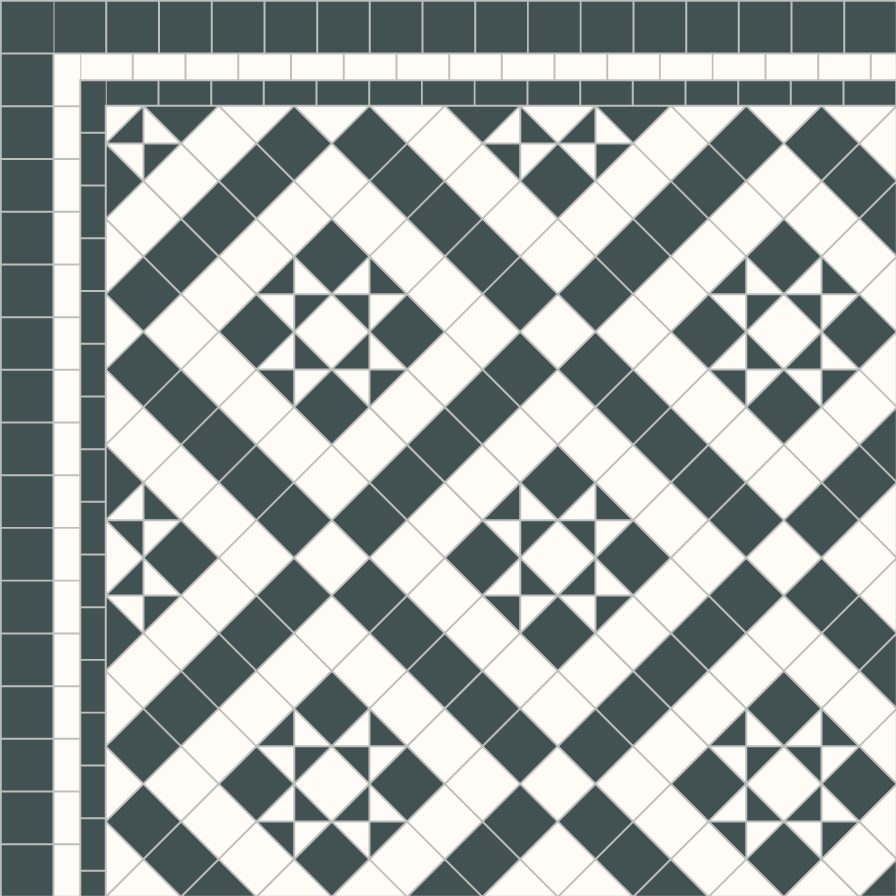
This pattern is drawn by a WebGL 2 fragment shader. Its source:

```glsl
#version 300 es
precision highp float;
// Victorian style floor: a lattice of diagonal square tiles with star motifs,
// framed on the left and top by three bands of straight tiles.
// Each tile is found by rounding coordinates; grout follows the edge distance.

uniform vec2 u_resolution;
out vec4 outColor;

const vec3 DARK = vec3(0.26, 0.32, 0.32);
const vec3 WHITE = vec3(1.0, 0.99, 0.97);
const vec3 GROUT = vec3(0.74, 0.75, 0.74);

const float GROUT_WIDTH = 0.0022;
const float EDGE_INSET = 0.001;
const float BORDER_TILES = 17.0;
const float OUTER_END = 1.0 / BORDER_TILES;  // wide dark band
const float MIDDLE_END = 0.0885;             // thin white band
const float FIELD_START = 0.117;             // thin dark band ends here
const float PERIODS = 1.75;                  // motif periods across the field
const float CELLS = 6.0;                     // tiles per period on each diagonal
const int SAMPLES = 4;
const float FILTER_WIDTH = 1.25;

vec3 layTile(bool isDark, float edgeDistance) {
  vec3 tile = isDark ? DARK : WHITE;
  return edgeDistance < 0.5 * GROUT_WIDTH ? GROUT : tile;
}

// Distance from s to the nearest multiple of the pitch.
float lineDistance(float s, float pitch) {
  return abs(fract(s / pitch + 0.5) - 0.5) * pitch;
}

// One L-shaped band; the column owns the corner and the row starts after it.
vec3 borderBand(vec2 p, float start, float end, bool isDark) {
  float depth = min(p.x, p.y);
  float along = p.x > end ? p.x - end : p.y - start;
  float edge = min(depth - start, end - depth);
  edge = min(edge, lineDistance(along, 1.0 / BORDER_TILES));
  return layTile(isDark, edge);
}

// Diagonal lattice: dark bands, white surrounds and an eight-pointed star.
vec3 starField(vec2 p) {
  float diagonal = (1.0 - FIELD_START) / (PERIODS * CELLS);
  vec2 q = (p - FIELD_START) / diagonal;
  vec2 lattice = vec2(q.x + q.y, q.x - q.y);
  vec2 cell = floor(lattice + 0.5);
  vec2 local = lattice - cell;
  vec2 id = abs(mod(cell + 2.5, CELLS) - 2.5);
  float ring = max(id.x, id.y);
  float total = id.x + id.y;

  vec2 side = 0.5 - abs(local);
  float edge = min(side.x, side.y) * diagonal * 0.7071;

  bool crossing = total > 5.5;
  bool band = ring > 2.5 && !crossing;
  bool starPoint = ring < 1.5 && total > 1.5;
  bool isDark = band || starPoint;

  // Tiles beside the centre are quartered into triangles.
  if (total > 0.5 && total < 1.5) {
    vec2 axis = 0.5 * vec2(local.x + local.y, local.x - local.y);
    edge = min(edge, min(abs(axis.x), abs(axis.y)) * diagonal);
    isDark = axis.x * axis.y * (id.x - id.y) > 0.0;
  }
  return layTile(isDark, edge);
}

vec3 floorColor(vec2 uv) {
  vec2 p = fract(vec2(uv.x, 1.0 - uv.y) - EDGE_INSET);
  float depth = min(p.x, p.y);
  vec3 color;
  if (depth < OUTER_END) color = borderBand(p, 0.0, OUTER_END, true);
  else if (depth < MIDDLE_END) color = borderBand(p, OUTER_END, MIDDLE_END, false);
  else if (depth < FIELD_START) color = borderBand(p, MIDDLE_END, FIELD_START, true);
  else color = starField(p);

  // Grout around the canvas and along the start of the field.
  float rim = min(depth, 1.0 - max(p.x, p.y));
  float joint = min(rim, abs(depth - FIELD_START));
  return joint < 0.5 * GROUT_WIDTH ? GROUT : color;
}

void main() {
  // Average a small grid of samples to smooth the edges.
  vec3 sum = vec3(0.0);
  for (int j = 0; j < SAMPLES; j++) {
    for (int i = 0; i < SAMPLES; i++) {
      vec2 offset = (vec2(i, j) + 0.5) / float(SAMPLES) - 0.5;
      sum += floorColor((gl_FragCoord.xy + offset * FILTER_WIDTH) / u_resolution);
    }
  }
  outColor = vec4(sum / float(SAMPLES * SAMPLES), 1.0);
}
```
